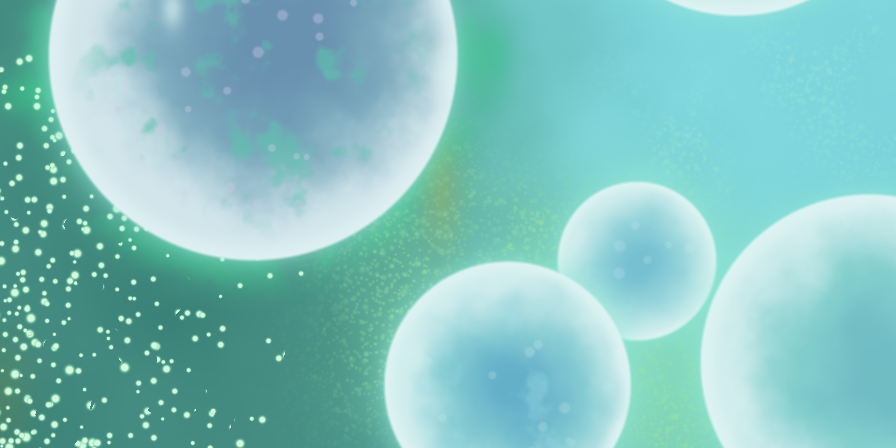
This background is drawn by a WebGL 1 fragment shader. Its source:

```glsl
precision highp float;
// Translucent pale spheres drifting in a teal fluid with glowing particles.

uniform vec2 u_resolution;

float hash(vec2 p) {
  vec3 q = fract(p.xyx * 0.1031);
  q += dot(q, q.yzx + 33.33);
  return fract((q.x + q.y) * q.z);
}

float noise(vec2 p) {
  vec2 i = floor(p), f = fract(p);
  f = f * f * (3.0 - 2.0 * f);
  vec2 e = vec2(1.0, 0.0);
  return mix(mix(hash(i), hash(i + e), f.x),
             mix(hash(i + e.yx), hash(i + e.xx), f.x), f.y);
}

float fbm(vec2 p) {
  float sum = 0.0, amp = 0.5;
  for (int i = 0; i < 4; i++) {
    sum += amp * noise(p);
    p = mat2(1.6, 1.2, -1.2, 1.6) * p + 17.1;
    amp *= 0.5;
  }
  return sum;
}

// Soft elliptical spot
float blob(vec2 p, vec2 center, vec2 size) {
  vec2 q = (p - center) / size;
  return exp(-dot(q, q));
}

// Freely scattered soft dots on a turned grid; radius is at most half a cell
float dots(vec2 p, float cells, float radius, float density, float seed) {
  float c = cos(seed), s = sin(seed);
  vec2 q = mat2(c, s, -s, c) * p * cells + 60.0 + seed;
  vec2 base = floor(q - 0.5);
  float light = 0.0;
  for (int i = 0; i < 4; i++) {
    float k = float(i);
    vec2 id = base + vec2(mod(k, 2.0), floor(k / 2.0));
    vec2 spot = id + vec2(hash(id + 3.7), hash(id + 141.3));
    float size = radius * mix(0.5, 1.0, hash(id + 77.1));
    float dot1 = 1.0 - smoothstep(0.0, size, length(q - spot));
    light = max(light, dot1 * step(hash(id + 209.2), density));
  }
  return light;
}

// Fluid backdrop: dark green on the left to pale cyan on the right
vec3 fluid(vec2 p) {
  float cloud = fbm(p * 3.0) - 0.47;
  vec3 col = mix(vec3(0.25, 0.53, 0.49), vec3(0.36, 0.69, 0.66),
                 smoothstep(0.6, 1.2, p.x + cloud * 0.2));
  col = mix(col, vec3(0.49, 0.83, 0.86),
            smoothstep(1.0, 1.65, p.x + 0.25 * (p.y - 0.5) + cloud * 0.25));
  col = mix(col, vec3(0.52, 0.86, 0.75), 0.8 * blob(p, vec2(1.5, 0.15), vec2(0.3, 0.35)));
  return col + cloud * 0.08;
}

// Coloured light around the large sphere
vec3 addGlows(vec3 col, vec2 p) {
  vec3 green = vec3(0.21, 0.76, 0.52);
  float wisps = smoothstep(0.35, 0.65, fbm(p * 9.0));
  float ring = exp(-pow((length(p - vec2(0.565, 0.875)) - 0.47) / 0.055, 2.0));
  col = mix(col, green, ring * (0.08 + 0.45 * wisps));
  col = mix(col, green, 0.5 * blob(p, vec2(1.1, 0.87), vec2(0.045, 0.09)) * (0.5 + 0.5 * wisps));
  col = mix(col, green, 0.6 * blob(p, vec2(0.06, 0.79), vec2(0.07, 0.05)));
  col = mix(col, vec3(0.54, 0.66, 0.43), 0.65 * blob(p, vec2(0.985, 0.57), vec2(0.045, 0.12)));
  return mix(col, vec3(0.36, 0.52, 0.36), 0.5 * blob(p, vec2(0.0, 0.12), vec2(0.07, 0.12)));
}

// Bright sparks on the left, fine luminous grain elsewhere
vec3 addParticles(vec3 col, vec2 p) {
  float patches = smoothstep(0.3, 0.6, fbm(p * 6.0 + 5.0));
  float reach = 1.0 - smoothstep(0.1, 0.75, p.x + 0.25 * abs(p.y - 0.3));
  reach *= (1.0 - smoothstep(0.65, 1.0, p.y)) * (0.5 + 0.5 * patches);
  float near = blob(p, vec2(0.93, 0.3), vec2(0.18, 0.3))
             + blob(p, vec2(1.27, 0.48), vec2(0.25, 0.15))
             + blob(p, vec2(1.5, 0.12), vec2(0.16, 0.22));
  near = min(near, 1.0) * (0.4 + 0.6 * patches);
  float far = smoothstep(1.2, 1.6, p.x) * smoothstep(0.45, 0.7, p.y) * patches;
  col = mix(col, vec3(0.53, 0.84, 0.62), 0.3 * near);
  for (int i = 0; i < 3; i++) {
    float k = float(i);
    float spark = dots(p, 20.0 + 5.0 * k, 0.38, 0.6 * reach, 1.7 * k + 0.6);
    col = mix(col, vec3(0.45, 0.82, 0.65), 0.5 * smoothstep(0.0, 0.4, spark));
    col = mix(col, vec3(0.83, 0.98, 0.86), smoothstep(0.25, 0.75, spark));
    float grain = dots(p, 38.0 + 15.0 * k, 0.48, 0.6, 2.3 * k + 0.4);
    col = mix(col, vec3(0.60, 0.89, 0.62), 0.5 * grain * near);
    col = mix(col, vec3(0.60, 0.91, 0.82), 0.35 * grain * far);
  }
  return col;
}

// Sphere shaded from core through tint to a milky rim, with an outer halo
vec3 addSphere(vec3 col, vec2 p, vec2 center, float r, vec2 shift, vec3 core, vec3 tint, vec3 rim) {
  float d = length(p - center);
  col = mix(col, vec3(0.57, 0.91, 0.84), 0.5 * exp(-max(d - r, 0.0) * 36.0));
  float depth = length(p - center - shift * r) / r + 0.3 * (fbm(p * 11.0) - 0.47);
  vec3 body = mix(core, tint, smoothstep(0.1, 0.68, depth));
  body = mix(body, rim, smoothstep(0.5, 0.98, depth));
  body = mix(body, vec3(0.91, 0.97, 0.97), 0.55 * smoothstep(0.86, 1.0, d / r));
  return mix(col, body, 1.0 - smoothstep(r - 0.006, r + 0.004, d));
}

// Cloudy flecks and faint specks suspended inside a sphere
vec3 addInterior(vec3 col, vec2 p, vec2 center, float r, vec3 speck, vec3 fleck, float amount) {
  float inside = 1.0 - smoothstep(0.6 * r, 0.95 * r, length(p - center));
  float flecks = smoothstep(0.52, 0.75, fbm(p * 15.0 + 2.0));
  float specks = smoothstep(0.0, 0.6, dots(p, 15.0, 0.3, 0.4, 0.9));
  col = mix(col, fleck, flecks * inside * amount);
  return mix(col, speck, specks * inside * amount * 0.6);
}

void main() {
  vec2 p = gl_FragCoord.xy / u_resolution.y;
  vec3 milk = vec3(0.82, 0.93, 0.93), blue = vec3(0.39, 0.69, 0.79), teal = vec3(0.54, 0.81, 0.83);
  vec2 big = vec2(0.565, 0.875), low = vec2(1.133, 0.141), small = vec2(1.422, 0.417);
  vec3 col = addParticles(addGlows(fluid(p), p), p);

  col = addSphere(col, p, big, 0.457, vec2(0.1, 0.08), vec3(0.41, 0.57, 0.69), vec3(0.50, 0.68, 0.75), vec3(0.82, 0.90, 0.92));
  col = addInterior(col, p, big, 0.457, vec3(0.80, 0.80, 0.90), vec3(0.37, 0.76, 0.69), 0.65);
  col = mix(col, milk, 0.7 * blob(p, vec2(0.385, 0.98), vec2(0.025, 0.045)));

  col = addSphere(col, p, vec2(1.646, 1.339), 0.375, vec2(0.0), blue, teal, milk);
  col = addSphere(col, p, small, 0.178, vec2(0.04, -0.04), vec3(0.46, 0.75, 0.82), vec3(0.60, 0.84, 0.86), milk);
  col = addInterior(col, p, small, 0.178, milk, vec3(0.68, 0.88, 0.90), 0.35);
  col = addSphere(col, p, low, 0.276, vec2(0.05, -0.06), blue, teal, milk);
  col = addInterior(col, p, low, 0.276, milk, vec3(0.62, 0.86, 0.90), 0.4);
  col = addSphere(col, p, vec2(1.94, 0.19), 0.377, vec2(0.08, -0.04), vec3(0.44, 0.74, 0.77), vec3(0.53, 0.82, 0.81), milk);

  gl_FragColor = vec4(col, 1.0);
}
```
